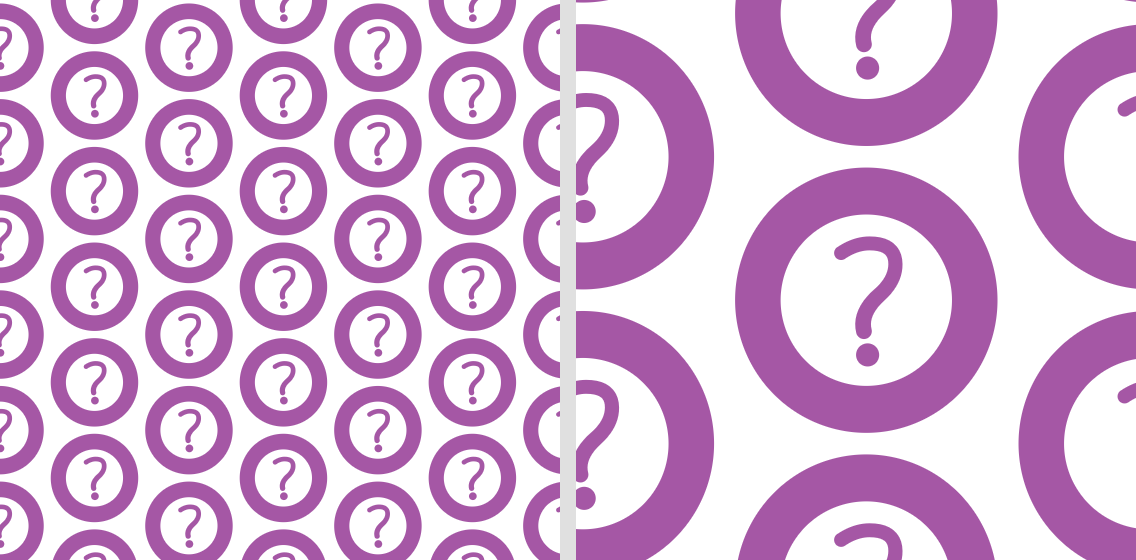
Left, the full canvas; right, a detail of the centre.
A Shadertoy shader for this pattern:

```glsl
#define INK vec3(0.647, 0.343, 0.649)
#define PAPER vec3(1.0)
#define PITCH vec2(0.16871, 0.17075)
#define FIRST_ROW 0.0611
#define RING_RADIUS 0.0781
#define RING_STRETCH 1.011
#define HOLE_RADIUS 0.653
#define STROKE_TOP 0.053
#define STROKE_FOOT 0.060
#define DOT_CENTRE vec2(0.010, -0.417)
#define DOT_RADIUS 0.088
#define CURVE_STEPS 10

float segmentDistance(vec2 p, vec2 a, vec2 b) {
    vec2 pa = p - a, ba = b - a;
    return length(pa - ba * clamp(dot(pa, ba) / dot(ba, ba), 0.0, 1.0));
}

vec2 bezierPoint(vec2 a, vec2 control, vec2 b, float t) {
    return mix(mix(a, control, t), mix(control, b, t), t);
}

// Distance to a quadratic curve, traced by short segments
float curveDistance(vec2 p, vec2 a, vec2 control, vec2 b) {
    float nearest = 1e3;
    vec2 previous = a;
    for (int i = 1; i <= CURVE_STEPS; i++) {
        vec2 next = bezierPoint(a, control, b, float(i) / float(CURVE_STEPS));
        nearest = min(nearest, segmentDistance(p, previous, next));
        previous = next;
    }
    return nearest;
}

// Hooked stroke above a round dot
float hookDistance(vec2 p) {
    vec2 tip = vec2(-0.192, 0.360);
    vec2 crown = vec2(0.025, 0.433);
    vec2 side = vec2(0.222, 0.275);
    vec2 waist = vec2(0.100, 0.042);
    vec2 foot = vec2(-0.018, -0.236);

    float stroke = curveDistance(p, tip, vec2(-0.083, 0.433), crown);
    stroke = min(stroke, curveDistance(p, crown, vec2(0.222, 0.433), side));
    stroke = min(stroke, curveDistance(p, side, vec2(0.222, 0.150), waist));
    stroke = min(stroke, curveDistance(p, waist, vec2(-0.053, -0.095), foot));
    stroke -= mix(STROKE_FOOT, STROKE_TOP, smoothstep(foot.y, crown.y, p.y));

    return min(stroke, length(p - DOT_CENTRE) - DOT_RADIUS);
}

float ringDistance(vec2 p) {
    float outer = length(p / vec2(1.0, RING_STRETCH)) - 1.0;
    return max(outer, HOLE_RADIUS - length(p));
}

// Position around the nearest badge; odd columns shift by half a row
vec2 badgePosition(vec2 uv) {
    float column = round(uv.x / PITCH.x);
    float shift = FIRST_ROW + 0.5 * PITCH.y * mod(column, 2.0);
    float row = round((uv.y - shift) / PITCH.y);
    vec2 centre = vec2(column * PITCH.x, shift + row * PITCH.y);
    return (uv - centre) / RING_RADIUS;
}

void mainImage(out vec4 fragColor, in vec2 fragCoord) {
    vec2 p = badgePosition(fragCoord / iResolution.y);
    float shape = min(ringDistance(p), hookDistance(p));

    // One pixel wide edge, in ring radii
    float pixel = 1.0 / (iResolution.y * RING_RADIUS);
    float ink = clamp(0.5 - shape / pixel, 0.0, 1.0);
    fragColor = vec4(mix(PAPER, INK, ink), 1.0);
}
```
